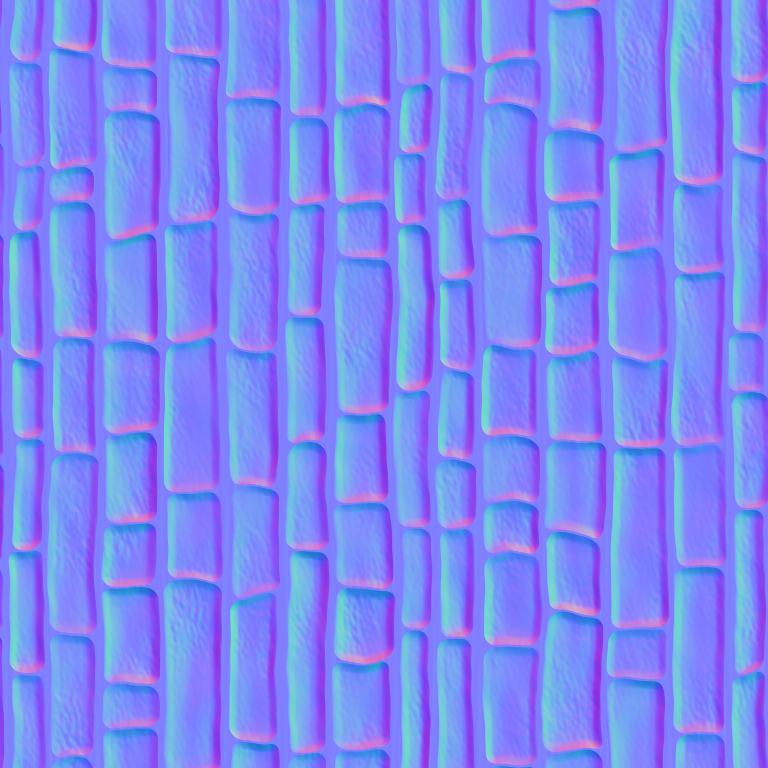
Give the GLSL for this texture map, as a Shadertoy shader.

```glsl
// Normal map of a wall of upright rough stones set in irregular columns.
// A height field (rounded stones, lopsided bulge, grain, mortar streaks) is
// differentiated; red encodes the downward tilt, green the leftward tilt.

const float COLUMNS       = 14.0;   // mean stone columns across the canvas
const float COLUMN_JITTER = 0.6;
const vec2  ROW_RANGE     = vec2(5.0, 8.8);  // stones per column, min and max
const float ROW_JITTER    = 0.85;
const float SPLIT_WIDTH   = 0.085;  // wider stones may split in two
const float SPLIT_CHANCE  = 0.15;
const vec2  MORTAR        = vec2(0.0025, 0.0015);  // half gap, sideways and upright
const float INSET         = 0.006;  // random extra gap beside a stone
const float CORNER        = 0.014;
const float BEVEL         = 0.012;  // width of the steep rim
const float RIM_HEIGHT    = 0.0022;
const float BULGE_HEIGHT  = 0.0062;
const float BULGE_LEFT    = 0.036;  // long slope on the left side
const float BULGE_RIGHT   = 0.016;  // short slope on the right side
const float BULGE_ENDS    = 0.030;  // slope at the top and bottom
const float LUMP_HEIGHT   = 0.0040;
const float CHIP_HEIGHT   = 0.0014;
const float GRAIN_HEIGHT  = 0.0006;
const float STREAK_HEIGHT = 0.0003;
const float LEFT_GAIN     = 1.3;    // contrast of left and right slopes
const float RIGHT_GAIN    = 0.62;
const float LEAN          = 0.17;   // left slopes also face slightly up
const float BLUE_LOSS     = 0.17;   // blue lost on left and bottom slopes
const float SAMPLE_STEP   = 0.0007;

float hash(vec2 p) {
    vec3 q = fract(vec3(p.xyx) * 0.1031);
    q += dot(q, q.yzx + 33.33);
    return fract((q.x + q.y) * q.z);
}

vec2 hash2(vec2 p) {
    vec3 q = fract(vec3(p.xyx) * vec3(0.1031, 0.1030, 0.0973));
    q += dot(q, q.yzx + 33.33);
    return fract((q.xx + q.yz) * q.zy);
}

float cornerSlope(vec2 cell, vec2 offset) {
    return dot(hash2(cell) * 2.0 - 1.0, offset);
}

// Gradient noise, roughly -0.7 to 0.7
float noise(vec2 p) {
    vec2 i = floor(p), f = p - i;
    vec2 u = f * f * f * (f * (f * 6.0 - 15.0) + 10.0);
    vec2 e = vec2(1.0, 0.0);
    float low  = mix(cornerSlope(i, f), cornerSlope(i + e, f - e), u.x);
    float high = mix(cornerSlope(i + e.yx, f - e.yx), cornerSlope(i + 1.0, f - 1.0), u.x);
    return mix(low, high, u.y);
}

// Rises from 0 to 1 and flattens smoothly at the top
float ramp(float t) {
    float k = 1.0 - clamp(t, 0.0, 1.0);
    return 1.0 - k * k;
}

float jitteredEdge(float k, float seed, float jitter) {
    return k + jitter * (hash(vec2(k, seed)) - 0.5);
}

// Uneven interval around t: lower edge, upper edge, index
vec3 interval(float t, float seed, float jitter) {
    float k = floor(t);
    if (t < jitteredEdge(k, seed, jitter)) k -= 1.0;
    else if (t >= jitteredEdge(k + 1.0, seed, jitter)) k += 1.0;
    return vec3(jitteredEdge(k, seed, jitter), jitteredEdge(k + 1.0, seed, jitter), k);
}

float wallHeight(vec2 p) {
    // Bend the joints
    vec2 w = p;
    w.x += 0.010 * noise(p * vec2(9.0, 6.0)) + 0.003 * noise(p * 27.0 + 5.0);
    w.y += 0.019 * noise(p * vec2(16.0, 7.0) + 31.0) + 0.004 * noise(p * 31.0 + 9.0);

    // Find the stone
    vec3 column = interval(w.x * COLUMNS, 3.0, COLUMN_JITTER);
    float rows = mix(ROW_RANGE.x, ROW_RANGE.y, hash(vec2(column.z, 17.0)));
    float shift = 10.0 * hash(vec2(column.z, 41.0));
    vec3 row = interval(w.y * rows + shift, column.z + 60.0, ROW_JITTER);
    vec2 id = vec2(column.z, row.z);
    vec2 sides = column.xy / COLUMNS;
    vec2 ends = (row.xy - shift) / rows;
    if (sides.y - sides.x > SPLIT_WIDTH && hash(id + 7.0) < SPLIT_CHANCE) {
        float cut = mix(sides.x, sides.y, mix(0.4, 0.6, hash(id + 13.0)));
        if (w.x < cut) sides.y = cut;
        else { sides.x = cut; id += 50.0; }
    }
    vec2 random = hash2(id + 23.0);
    sides += INSET * hash2(id + 37.0) * vec2(1.0, -1.0);

    // Rounded outline and rim
    vec2 halfSize = 0.5 * vec2(sides.y - sides.x, ends.y - ends.x) - MORTAR;
    vec2 local = w - 0.5 * vec2(sides.x + sides.y, ends.x + ends.y);
    float radius = min(CORNER, 0.9 * min(halfSize.x, halfSize.y));
    vec2 q = abs(local) - halfSize + radius;
    float depth = radius - length(max(q, 0.0)) - min(max(q.x, q.y), 0.0);
    float rim = ramp(depth / BEVEL);

    // Lopsided, patchy bulge with its own strength and tilt
    float bulge = ramp((halfSize.x + local.x) / BULGE_LEFT)
                * ramp((halfSize.x - local.x) / (BULGE_RIGHT * mix(0.7, 1.3, random.y)))
                * mix(0.45, 1.0, ramp((halfSize.y - abs(local.y)) / BULGE_ENDS));
    bulge *= 1.0 + 0.7 * noise(p * vec2(10.0, 9.0) + 17.0);
    float body = RIM_HEIGHT + BULGE_HEIGHT * mix(0.5, 1.3, random.x) * bulge;
    body += local.x * mix(-0.05, 0.1, random.y);

    // Lumps, chips and slanted grain
    float rough = smoothstep(-0.2, 0.4, noise(p * vec2(13.0, 8.0) + 70.0));
    body += LUMP_HEIGHT * noise(p * vec2(24.0, 12.0) + 11.0 * random);
    body += CHIP_HEIGHT * rough * noise(vec2(p.x * 56.0 + p.y * 16.0, p.y * 30.0));
    body += GRAIN_HEIGHT * mix(0.3, 1.4, rough)
          * noise(vec2(p.x * 150.0 + p.y * 50.0, p.y * 90.0 - p.x * 30.0));
    float streak = STREAK_HEIGHT * noise(p * vec2(150.0, 8.0));
    return rim * body + (1.0 - rim) * streak;
}

void mainImage(out vec4 fragColor, in vec2 fragCoord) {
    vec2 p = fragCoord / iResolution.y;
    vec2 e = vec2(SAMPLE_STEP, 0.0);
    vec2 slope = vec2(wallHeight(p + e) - wallHeight(p - e),
                      wallHeight(p + e.yx) - wallHeight(p - e.yx)) / (2.0 * SAMPLE_STEP);
    slope.x *= slope.x > 0.0 ? LEFT_GAIN : RIGHT_GAIN;
    slope.y -= LEAN * slope.x;
    vec3 normal = normalize(vec3(slope.y, slope.x, 1.0));
    vec3 color = 0.5 + 0.5 * normal;
    color.b -= BLUE_LOSS * length(max(color.rg - 0.5, 0.0));
    fragColor = vec4(color, 1.0);
}
```
